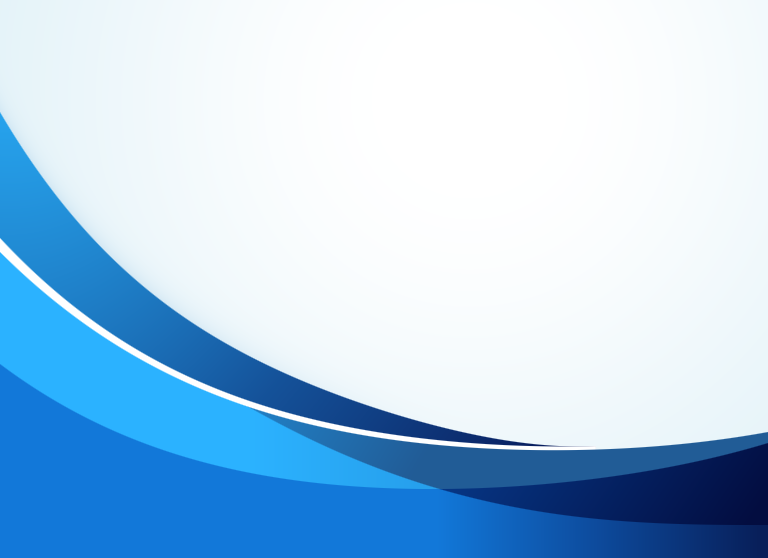
Write a WebGL 2 fragment shader that draws this background.

```glsl
#version 300 es
precision highp float;
// Layered blue waves sweeping below a softly lit white backdrop.
uniform vec2 u_resolution;
out vec4 fragColor;

// Smooth quartic through five evenly spaced heights, s running from 0 to 1.
float curve(float s, float h0, vec4 h) {
  float k = s * 4.0;
  vec4 d1 = h - vec4(h0, h.xyz);
  vec3 d2 = d1.yzw - d1.xyz;
  vec2 d3 = d2.yz - d2.xy;
  float d4 = d3.y - d3.x;
  return h0 + k * (d1.x + (k - 1.0) / 2.0 * (d2.x
       + (k - 2.0) / 3.0 * (d3.x + (k - 3.0) / 4.0 * d4)));
}

// Antialiased coverage of the side where depth is positive.
float cover(float depth) {
  return clamp(depth / max(fwidth(depth), 1e-5) + 0.5, 0.0, 1.0);
}

// Three-stop colour gradient.
vec3 ramp(vec3 a, vec3 b, vec3 c, float t) {
  t = clamp(t, 0.0, 1.0) * 2.0;
  return mix(mix(a, b, min(t, 1.0)), c, max(t - 1.0, 0.0));
}

// White glow that cools towards the corners.
vec3 backdrop(vec2 uv, float aspect) {
  float r = length((uv - vec2(0.612, 0.82)) * vec2(aspect, 1.0));
  return mix(vec3(1.0), vec3(0.88, 0.945, 0.97), smoothstep(0.1, 1.1, r));
}

void main() {
  vec2 uv = gl_FragCoord.xy / u_resolution;
  float tip = 0.776;
  float bandS = uv.x / tip;
  float sweepS = (uv.x - 0.3125) / 0.6875;

  // Depth below each wave edge.
  float band = curve(bandS, 0.799, vec4(0.4785, 0.3208, 0.2321, 0.2007)) - uv.y;
  float stripe = curve(bandS, 0.5735, vec4(0.3611, 0.2554, 0.2097, 0.2007)) - uv.y;
  float light = curve(uv.x, 0.5484, vec4(0.31, 0.2142, 0.1935, 0.2258)) - uv.y;
  float deep = curve(uv.x, 0.3477, vec4(0.1774, 0.1254, 0.138, 0.2061)) - uv.y;
  float sweep = curve(sweepS, 0.2796, vec4(0.1649, 0.095, 0.0645, 0.0591)) - uv.y;
  float beforeTip = cover(tip - uv.x);
  float belowSweep = cover(-sweep);

  // Backdrop with a faint shadow along the upper band.
  vec3 color = backdrop(uv, u_resolution.x / u_resolution.y);
  float shadow = exp(-max(-band, 0.0) / 0.025) * (1.0 - smoothstep(0.1, 0.65, uv.x));
  color = mix(color, vec3(0.76, 0.87, 0.94), 0.6 * shadow);

  // Upper band, tapering to a point.
  vec3 bandColor = ramp(vec3(0.15, 0.64, 0.93), vec3(0.08, 0.32, 0.6),
                        vec3(0.03, 0.1, 0.35), (uv.x + 0.45 * band) / 0.74);
  color = mix(color, bandColor, cover(band) * beforeTip);
  color = mix(color, vec3(1.0), cover(stripe) * beforeTip);

  // Light wave, split by the crossing sweep.
  vec3 leftLight = ramp(vec3(0.16, 0.72, 1.0), vec3(0.13, 0.53, 0.81),
                        vec3(0.13, 0.36, 0.59), (uv.x + 0.4 * light) / 0.56);
  vec3 rightLight = ramp(vec3(0.17, 0.7, 1.0), vec3(0.14, 0.59, 0.89),
                         vec3(0.1, 0.45, 0.75), (uv.x - 0.32) / 0.68);
  color = mix(color, mix(rightLight, leftLight, 1.0 - cover(sweep)), cover(light));

  // Deep water, with a brighter wedge above the sweep.
  vec3 wedge = ramp(vec3(0.07, 0.47, 0.85), vec3(0.05, 0.29, 0.61),
                    vec3(0.03, 0.12, 0.35), (uv.x - 0.57) / 0.42);
  vec3 base = ramp(vec3(0.06, 0.45, 0.83), vec3(0.03, 0.26, 0.6),
                   vec3(0.01, 0.05, 0.25), (uv.x + 0.5 * (0.35 - uv.y)) / 1.12);
  color = mix(color, mix(base, wedge, 1.0 - belowSweep), cover(deep));

  fragColor = vec4(color, 1.0);
}
```
